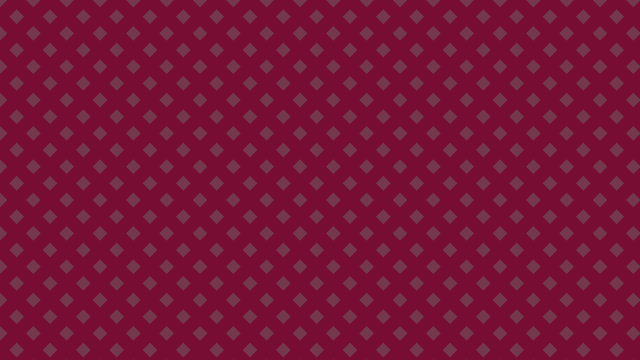
Give the GLSL for this pattern, as a Shadertoy shader.

```glsl
// Signed distance to an axis-aligned square
float squareDistance(vec2 p, float halfSide) {
    vec2 d = abs(p) - halfSide;
    return max(d.x, d.y);
}

void mainImage(out vec4 fragColor, in vec2 fragCoord) {
    // 19.2 repeats across, anchored at the top left corner
    float pixel = 19.2 / iResolution.x;
    vec2 p = vec2(fragCoord.x, iResolution.y - fragCoord.y) * pixel;

    // Diagonal axes turn the staggered diamonds into a plain grid of squares
    vec2 diagonal = vec2(p.x + p.y, p.x - p.y);
    vec2 cell = fract(diagonal + 0.5) - 0.5;

    // Diagonal axes stretch lengths by sqrt(2), so the edge blend does too
    float edge = 0.7071 * pixel;
    float diamond = 1.0 - smoothstep(-edge, edge, squareDistance(cell, 0.222));

    vec3 burgundy = vec3(0.468, 0.050, 0.197);
    vec3 mauve = vec3(0.455, 0.220, 0.300);
    fragColor = vec4(mix(burgundy, mauve, diamond), 1.0);
}
```
